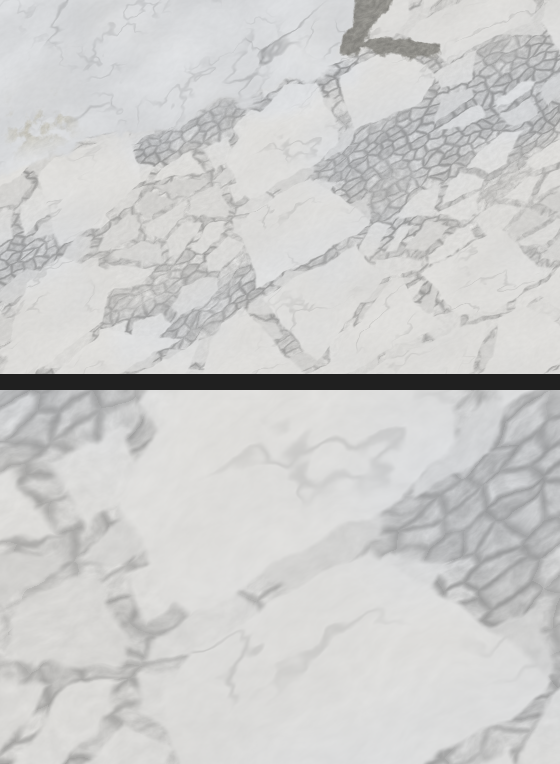
Top: the whole. Bottom: its middle third, enlarged.
This texture is drawn by a Shadertoy shader. Its source:

```glsl
// Pale brecciated marble: slanted white clasts in a crushed, grey-veined matrix.
#define GRAIN_ANGLE 0.56
#define LARGE_SIZE vec2(0.36, 0.19)
#define MEDIUM_SIZE vec2(0.125, 0.062)
#define FINE_SIZE vec2(0.042, 0.021)
#define CLAST_TONE 0.868
#define CALM_TONE 0.852
#define MATRIX_TONE 0.785
#define VEIN_TONE 0.56
#define WARM_TINT vec3(1.0, 0.996, 0.985)
#define COOL_TINT vec3(0.992, 1.0, 1.010)
#define SLATE vec3(0.55, 0.545, 0.525)
#define OCHRE vec3(0.73, 0.715, 0.66)

vec2 hash2(vec2 p) {
    vec3 q = fract(p.xyx * vec3(0.1031, 0.1030, 0.0973));
    q += dot(q, q.yzx + 33.33);
    return fract((q.xx + q.yz) * q.zy);
}

float corner(vec2 cell, vec2 offset) {
    float a = 6.2832 * hash2(cell + 71.0).x;
    return dot(vec2(cos(a), sin(a)), offset);
}

float gradientNoise(vec2 p) {
    vec2 i = floor(p), f = p - i, e = vec2(1, 0);
    vec2 u = f * f * f * (f * (f * 6.0 - 15.0) + 10.0);
    float low = mix(corner(i, f), corner(i + e, f - e), u.x);
    float high = mix(corner(i + e.yx, f - e.yx), corner(i + 1.0, f - 1.0), u.x);
    return mix(low, high, u.y);
}

float fbm(vec2 p) {
    float sum = 0.0, amplitude = 0.6;
    for (int i = 0; i < 4; i++) {
        sum += amplitude * gradientNoise(p);
        p = mat2(1.6, 1.2, -1.2, 1.6) * p + 7.3;
        amplitude *= 0.5;
    }
    return sum;
}

vec2 site(vec2 cell) { return cell + 0.07 + 0.86 * hash2(cell); }

// Voronoi: x = distance to border, y = random id, zw = site
vec4 clasts(vec2 p) {
    vec2 base = floor(p), home = base, homeSite = base;
    float nearest = 9.0, border = 9.0;
    for (int k = 0; k < 9; k++) {
        vec2 cell = base + vec2(k % 3 - 1, k / 3 - 1);
        vec2 s = site(cell);
        float d = dot(s - p, s - p);
        if (d < nearest) { nearest = d; home = cell; homeSite = s; }
    }
    for (int k = 0; k < 25; k++) {
        vec2 s = site(home + vec2(k % 5 - 2, k / 5 - 2));
        vec2 gap = s - homeSite;
        if (dot(gap, gap) > 1e-5)
            border = min(border, dot(0.5 * (s + homeSite) - p, normalize(gap)));
    }
    return vec4(border, hash2(home + 19.0).y, homeSite);
}

float segment(vec2 p, vec2 a, vec2 b) {
    vec2 ab = b - a;
    return length(p - a - ab * clamp(dot(p - a, ab) / dot(ab, ab), 0.0, 1.0));
}

float band(vec2 p, vec2 a, vec2 b, float width) {
    float d = segment(p, a, b) / width;
    return exp(-d * d);
}

// How strongly the stone is crushed at a place
float crushing(vec2 p) {
    float c = band(p, vec2(0.38, 0.60), vec2(0.93, 0.82), 0.06);
    c = max(c, band(p, vec2(0.93, 0.57), vec2(1.45, 0.77), 0.13));
    c = max(c, 0.9 * band(p, vec2(-0.1, 0.28), vec2(0.16, 0.33), 0.10));
    return max(c, 0.65 * band(p, vec2(0.35, 0.08), vec2(1.05, 0.42), 0.08));
}

// Thin broken crack lines along the zero level of noise
float cracks(vec2 p, float width) {
    float line = 1.0 - smoothstep(0.0, width, abs(fbm(p)));
    return line * smoothstep(-0.1, 0.35, gradientNoise(p * 0.8 + 31.0));
}

void mainImage(out vec4 fragColor, in vec2 fragCoord) {
    vec2 p = fragCoord / iResolution.y;
    float pixel = 1.0 / iResolution.y;
    float c = cos(GRAIN_ANGLE), s = sin(GRAIN_ANGLE);
    mat2 toGrain = mat2(c, -s, s, c), toCanvas = transpose(toGrain);

    // Warped coordinates along the grain
    vec2 bend = vec2(fbm(p * 5.0), fbm(p * 5.0 + 17.0));
    vec2 ripple = vec2(fbm(p * 24.0 + 3.0), fbm(p * 24.0 + 41.0));
    vec2 g = toGrain * p + 0.035 * bend + 0.008 * ripple;
    float cloud = fbm(g * vec2(4.0, 8.0) + 5.0);
    float grit = fbm(g * vec2(55.0, 95.0));
    float crush = crushing(p + 0.08 * bend);

    // Fine crushed matrix
    vec4 fine = clasts(g / FINE_SIZE);
    float stain = clamp(0.5 + 1.3 * cloud + 0.35 * crush, 0.1, 1.0);
    float fineEdge = 1.0 - smoothstep(0.0, max(0.22, 1.5 * pixel / FINE_SIZE.y), fine.x);
    float tone = MATRIX_TONE + 0.10 * (fine.y - 0.4) + 0.14 * grit - 0.035 * crush;
    tone = mix(tone, VEIN_TONE, fineEdge * stain * 0.75);

    // Medium clasts
    vec4 medium = clasts(g / MEDIUM_SIZE + 40.0);
    float mediumCrush = crushing(toCanvas * ((medium.zw - 40.0) * MEDIUM_SIZE));
    float mediumGap = 0.07 + 0.10 * stain * hash2(medium.zw).x;
    float solid = step(0.08 + 0.72 * mediumCrush, medium.y);
    solid *= smoothstep(-0.03, 0.05, medium.x - mediumGap);
    tone = mix(tone, CLAST_TONE - 0.055 * hash2(medium.zw + 9.0).x + 0.05 * grit, solid);

    // Large clasts with faint inner cracks
    vec4 large = clasts(g / LARGE_SIZE + 80.0);
    float largeCrush = crushing(toCanvas * ((large.zw - 80.0) * LARGE_SIZE));
    solid = step(0.24 + 0.9 * largeCrush, large.y);
    solid *= smoothstep(-0.012, 0.014, large.x - 0.045 - 0.04 * stain);
    float inner = cracks(g * vec2(6.0, 13.0) + 11.0, 0.05);
    float pale = CLAST_TONE + 0.04 * cloud + 0.025 * grit - 0.07 * inner;
    tone = mix(tone, pale, solid);

    // Calm upper left, crossed by sparse cracks
    float calm = p.y - 0.53 - 0.32 * p.x + 0.13 * bend.x + 0.03 * ripple.y;
    calm = smoothstep(-0.012, 0.02, calm);
    calm *= 1.0 - smoothstep(-0.01, 0.02, p.x - 0.58 * p.y - 0.40 + 0.06 * bend.y);
    float veil = cracks(g * vec2(3.0, 7.0) + 23.0, 0.045);
    float hair = cracks(g * vec2(7.0, 10.0) + 57.0, 0.05);
    float ground = CALM_TONE + 0.08 * cloud + 0.02 * grit - 0.16 * veil - 0.07 * hair;
    tone = mix(tone, ground, calm);

    // Cool and warm casts, with ochre stains
    float cool = clamp(max(calm, crush) + 0.5 * bend.y, 0.0, 1.0);
    vec3 color = tone * mix(WARM_TINT, COOL_TINT, cool);
    float ochre = band(p, vec2(0.07, 0.66), vec2(0.14, 0.68), 0.06);
    ochre *= smoothstep(-0.1, 0.25, ripple.x + cloud);
    color = mix(color, OCHRE * (1.0 + 0.2 * grit), 0.7 * ochre);

    // Slate inclusion at the top
    float slate = min(segment(p, vec2(1.01, 1.02), vec2(0.94, 0.88)) - 0.042,
                      segment(p, vec2(0.97, 0.88), vec2(1.16, 0.875)) - 0.024);
    slate += 0.045 * bend.x + 0.025 * ripple.x;
    float slateMask = 1.0 - smoothstep(-0.004, 0.005, slate);
    color = mix(color, SLATE * (1.0 + 0.25 * grit + 0.15 * cloud), 0.94 * slateMask);

    fragColor = vec4(clamp(color, 0.0, 1.0), 1.0);
}
```
